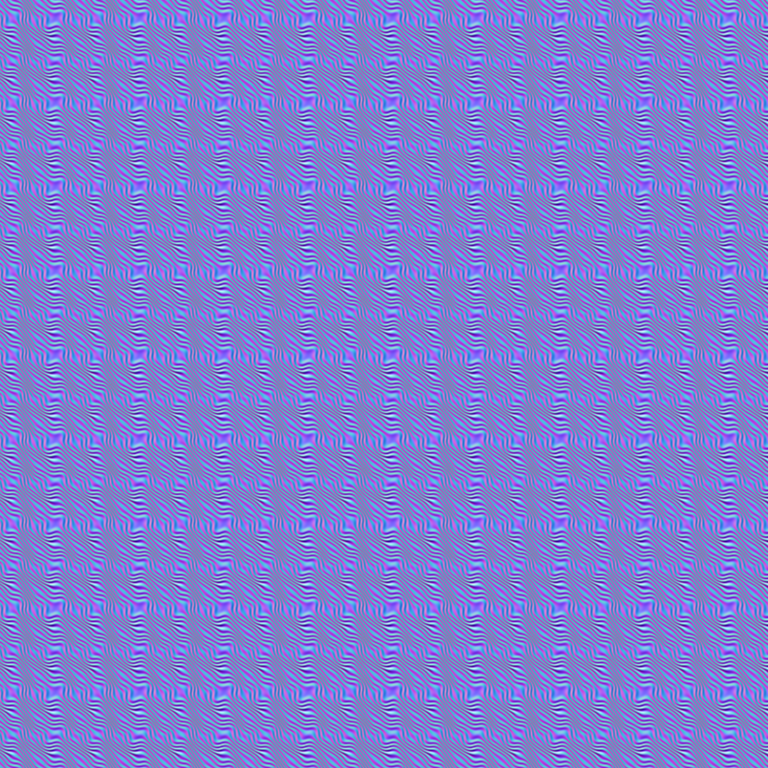
Reproduce this texture map procedurally as a Shadertoy shader.

```glsl
// Tiled relief of fine warped diagonal ripples, coloured by surface direction.

#define REPEATS 18.238          // swirls across and down
#define STRIPES vec2(6.5, 7.5)  // ripples per tile; halves alternate the tiles
#define WARP 0.48               // broad bending of the ripples
#define CURL 0.25               // tight bending of the ripples
#define VARIATION 0.40          // difference between neighbouring tiles
#define RELIEF 0.19             // ripple steepness
#define GLINT 0.40              // contrast inside the swirls
#define SWIRL vec2(0.5, 1.6)    // swirl centre, in radians within a tile
#define FOOTPRINT 0.0025        // softening width, as a share of the canvas
#define SAMPLES 4               // antialiasing grid size

const float TAU = 6.2831853;

// Bends the plane: two rounds per tile, one round over every two tiles
vec2 bend(vec2 p) {
    vec2 d = p - SWIRL;
    vec2 q = p + WARP * sin(d.yx + vec2(0.4, 2.9));
    q += CURL * sin(2.0 * q.yx + vec2(1.3, 0.5));
    return q + VARIATION * sin(0.5 * p.yx + vec2(0.9, 2.2));
}

float ripplePhase(vec2 p) {
    return dot(bend(p), STRIPES);
}

// Slope of the phase by central differences
vec2 phaseSlope(vec2 p) {
    vec2 e = vec2(0.01, 0.0);
    return vec2(ripplePhase(p + e.xy) - ripplePhase(p - e.xy),
                ripplePhase(p + e.yx) - ripplePhase(p - e.yx)) / (2.0 * e.x);
}

vec3 surfaceColor(vec2 p) {
    float phase = ripplePhase(p);
    vec2 slope = phaseSlope(p) * cos(phase) * RELIEF;

    // Surface direction, with the vertical axis pointing down
    vec3 normal = normalize(vec3(-slope.x, slope.y, 1.0));
    vec3 color = 0.5 + 0.5 * normal;

    // Dark and pale lines around each swirl
    vec2 d = cos(p - SWIRL);
    float swirl = exp(3.5 * (d.x + d.y - 2.0));
    color += GLINT * swirl * sin(phase + 0.8);
    return clamp(color, 0.0, 1.0);
}

void mainImage(out vec4 fragColor, in vec2 fragCoord) {
    vec2 center = (fragCoord - 0.5 * iResolution.xy) / iResolution.y;
    float width = max(FOOTPRINT, 1.0 / iResolution.y);
    vec3 sum = vec3(0.0);
    for (int j = 0; j < SAMPLES; j++) {
        for (int i = 0; i < SAMPLES; i++) {
            vec2 offset = (vec2(i, j) + 0.5) / float(SAMPLES) - 0.5;
            sum += surfaceColor((center + offset * width) * REPEATS * TAU);
        }
    }
    fragColor = vec4(sum / float(SAMPLES * SAMPLES), 1.0);
}
```
